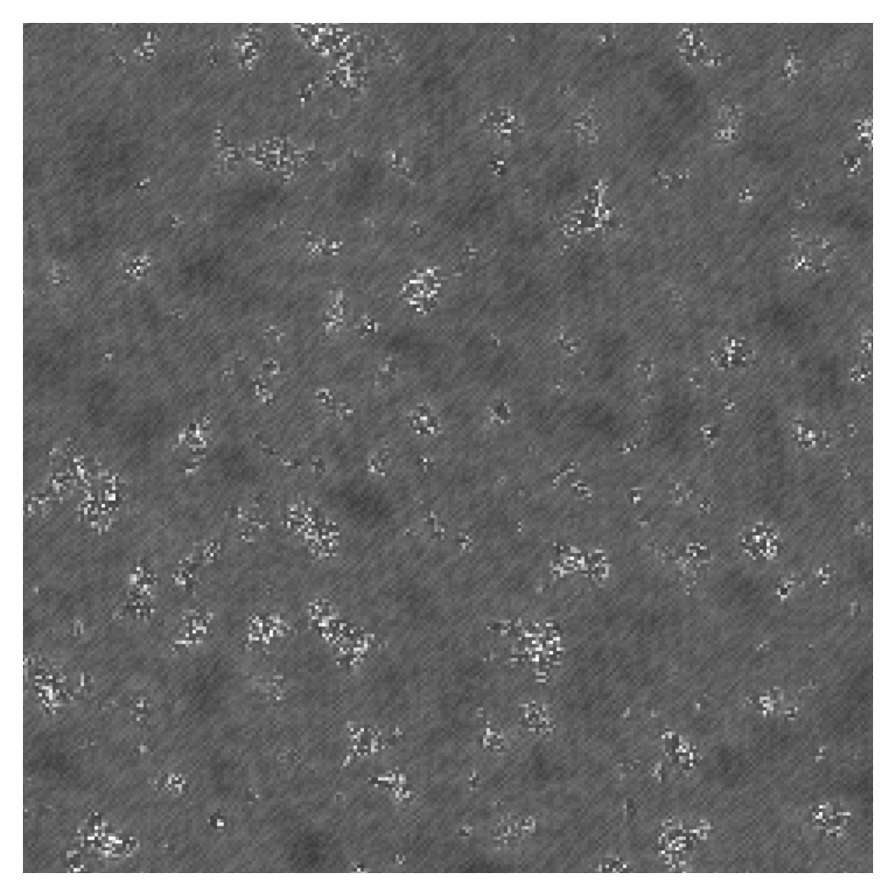
A WebGL 1 fragment shader for this texture:

```glsl
precision highp float;
// Grey grainy sheet in a white margin: soft dark blotches and clustered bright specks.
// Scattered oval bumps form a relief; it shades the sheet and sets where
// the texel grain breaks into strong speckle.
uniform vec2 u_resolution;

vec2 hash2(vec2 p) {
  vec2 q = vec2(dot(p, vec2(127.1, 311.7)), dot(p, vec2(269.5, 183.3)));
  return fract(sin(q) * 43758.5);
}

// Cellular sum of one randomly turned, signed oval bump per cell
float bumps(vec2 p) {
  vec2 cell = floor(p);
  float sum = 0.0;
  for (int y = -1; y <= 1; y++) {
    for (int x = -1; x <= 1; x++) {
      vec2 id = cell + vec2(float(x), float(y));
      vec2 offset = p - id - hash2(id);
      vec2 trait = hash2(id + 57.3);
      float angle = 3.1416 * trait.x;
      vec2 axis = vec2(cos(angle), sin(angle));
      vec2 local = vec2(dot(offset, axis), 1.5 * dot(offset, vec2(-axis.y, axis.x)));
      float body = max(0.0, 1.0 - dot(local, local));
      sum += (2.0 * trait.y - 1.0) * body * body * body;
    }
  }
  return sum;
}

// Per texel: x is fine grain with a diagonal streak, y is skewed speckle
vec2 texelNoise(vec2 id) {
  vec2 here = hash2(id + 11.7);
  float diagonal = hash2(id + 12.7).x;
  float grain = 0.6 * here.x + 0.4 * diagonal - 0.5;
  float speckle = 0.72 * here.y * here.y * here.y - 0.14;
  return vec2(grain, speckle);
}

// Texels blended only near their borders
vec2 grainField(vec2 p) {
  p -= 0.5;
  vec2 id = floor(p);
  vec2 blend = smoothstep(0.22, 0.78, fract(p));
  vec2 low = mix(texelNoise(id), texelNoise(id + vec2(1.0, 0.0)), blend.x);
  vec2 high = mix(texelNoise(id + vec2(0.0, 1.0)), texelNoise(id + 1.0), blend.x);
  return mix(low, high, blend.y);
}

void main() {
  float size = min(u_resolution.x, u_resolution.y);
  vec2 uv = (gl_FragCoord.xy - 0.5 * u_resolution) / size + 0.5;

  // Relief: broad blotches with finer breakup
  float broad = bumps(uv * 17.0 + 3.0);
  float fine = bumps(uv * 38.0 + 91.0);
  float relief = 0.8 * broad + 0.6 * fine;
  float cluster = smoothstep(0.1, 0.8, relief);

  // Sheet tone
  vec2 noise = grainField(uv * 256.0);
  float blotch = 0.075 * broad + 0.02 * fine;
  float tone = 0.372 + blotch + 0.14 * noise.x + cluster * noise.y;

  // White margin
  vec2 fromCentre = abs(uv - 0.5);
  float edge = max(fromCentre.x, fromCentre.y) - 0.4745;
  float margin = smoothstep(-0.5, 0.5, edge * size);
  gl_FragColor = vec4(vec3(mix(clamp(tone, 0.0, 1.0), 1.0, margin)), 1.0);
}
```
